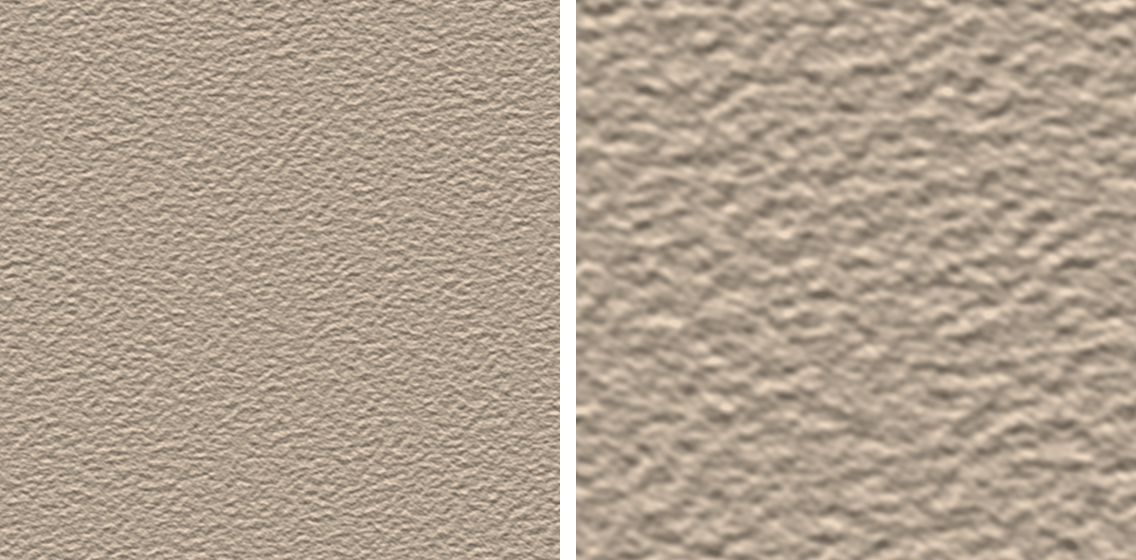
Left: the whole. Right: its middle third, enlarged.
A three.js fragment shader for this texture:

```glsl
varying vec2 vUv;

// Random unit direction for a lattice point
vec2 latticeDirection(vec2 cell) {
  vec3 q = fract(vec3(cell.xyx) * vec3(0.1031, 0.1030, 0.0973));
  q += dot(q, q.yzx + 33.33);
  float angle = 6.2832 * fract((q.x + q.y) * q.z);
  return vec2(cos(angle), sin(angle));
}

float gradientNoise(vec2 p) {
  vec2 cell = floor(p);
  vec2 f = p - cell;
  vec2 fade = f * f * f * (f * (f * 6.0 - 15.0) + 10.0);
  vec2 right = vec2(1.0, 0.0);
  vec2 up = vec2(0.0, 1.0);
  float a = dot(latticeDirection(cell), f);
  float b = dot(latticeDirection(cell + right), f - right);
  float c = dot(latticeDirection(cell + up), f - up);
  float d = dot(latticeDirection(cell + 1.0), f - 1.0);
  return mix(mix(a, b, fade.x), mix(c, d, fade.x), fade.y);
}

// Plaster height: flattened grains, each octave tilted a little differently
float plasterHeight(vec2 uv) {
  float height = 0.0;
  float amplitude = 1.0;
  float scale = 1.0;
  float tilt = -0.22;
  for (int i = 0; i < 3; i++) {
    float c = cos(tilt);
    float s = sin(tilt);
    vec2 p = mat2(c, s, -s, c) * uv * vec2(54.0, 78.0) * scale;
    height += amplitude * gradientNoise(p + 137.3 * scale);
    amplitude *= 0.6;
    scale *= 1.6;
    tilt += 0.24;
  }
  return height;
}

void main() {
  // Slope along the light, which falls from above
  vec2 toLight = vec2(-0.0002, 0.0022);
  float slope = plasterHeight(vUv - toLight) - plasterHeight(vUv + toLight);

  // Slopes facing the light turn to cream, those facing away to taupe
  vec3 plaster = vec3(0.685, 0.625, 0.557);
  vec3 shading = vec3(0.32, 0.294, 0.268) * clamp(slope, -0.8, 0.75);
  gl_FragColor = vec4(plaster + shading, 1.0);
}
```
